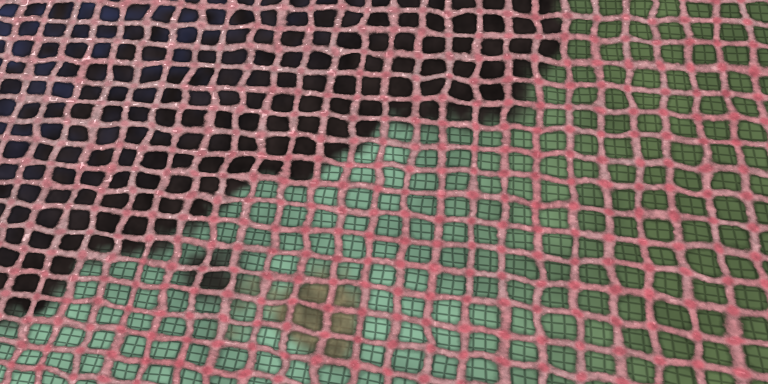
Write a WebGL 1 fragment shader that draws this texture.

```glsl
precision highp float;
// A knotted pink net seen at a slant over a fine green mesh and a dark hollow.
// A quadratic warp gives the receding grid; noise bends and frays the threads,
// stains the backing and roughens the boundary of the hollow.
uniform vec2 u_resolution;

const vec3 PINK = vec3(0.75, 0.47, 0.49);
const vec3 PALE_PINK = vec3(0.73, 0.60, 0.60);
const vec3 KNOT_RED = vec3(0.75, 0.33, 0.38);
const vec3 THREAD_SHADE = vec3(0.46, 0.34, 0.33);
const vec3 TEAL = vec3(0.50, 0.65, 0.55);
const vec3 OLIVE = vec3(0.35, 0.42, 0.28);
const vec3 HOLLOW = vec3(0.14, 0.115, 0.11);
const vec3 BLUE_HAZE = vec3(0.22, 0.26, 0.43);
const vec3 DEBRIS = vec3(0.46, 0.41, 0.31);
const float THREAD_HALF = 0.125;   // in net cells
const float MESH_HALF = 0.085;     // in mesh cells
const float MESH_PER_CELL = 2.9;
const float WOBBLE = 0.13;

float hash(vec2 p) {
  vec3 q = fract(p.xyx * vec3(0.1031, 0.1030, 0.0973));
  q += dot(q, q.yzx + 33.33);
  return fract((q.x + q.y) * q.z);
}

float noise(vec2 p) {
  vec2 i = floor(p), f = fract(p);
  f = f * f * (3.0 - 2.0 * f);
  return mix(mix(hash(i), hash(i + vec2(1.0, 0.0)), f.x),
             mix(hash(i + vec2(0.0, 1.0)), hash(i + 1.0), f.x), f.y);
}

float fbm(vec2 p) {
  float sum = 0.0, gain = 0.5;
  for (int i = 0; i < 4; i++) {
    sum += gain * noise(p);
    p = p * 2.03 + 17.3;
    gain *= 0.5;
  }
  return sum / 0.9375;
}

// Canvas point (y downward) to net cells: columns fan out, rows widen below.
vec2 netCoord(vec2 p) {
  float u = p.x * (15.3 - 0.7 * p.x - 3.6 * p.y) + 4.9 * p.y;
  float v = p.y * (20.3 - 2.5 * p.y - 1.8 * p.x) - 0.5 * p.x;
  return vec2(u, v);
}

vec2 lineDistance(vec2 g) {
  return abs(fract(g + 0.5) - 0.5);
}

float smoothMin(float a, float b, float k) {
  float h = max(k - abs(a - b), 0.0) / k;
  return min(a, b) - h * h * k * 0.25;
}

// Amount of dark hollow, up and to the left.
float hollowMask(vec2 p) {
  float rough = fbm(p * 9.0) - 0.5;
  float border = 0.87 - 0.66 * p.x + 0.165 * p.x * p.x;
  float below = smoothstep(-0.045, 0.045, border - p.y + 0.23 * rough);
  float side = 1.0 - smoothstep(1.37, 1.47, p.x + 0.16 * rough + 0.35 * (p.y - 0.2));
  float patchDist = length((p - vec2(0.55, 0.73)) * vec2(1.0, 1.1));
  float darkPatch = 1.0 - smoothstep(0.04, 0.13, patchDist + 0.13 * rough);
  return max(below * side, 0.85 * darkPatch);
}

vec3 backing(vec2 p, vec2 g, float aa) {
  float stain = fbm(p * 7.0 + 4.0);
  float toRight = smoothstep(0.95, 1.75, p.x + 0.25 * (0.5 - p.y));
  vec3 col = mix(TEAL, OLIVE, toRight) * (0.78 + 0.44 * stain);

  // Fine mesh, slightly out of step with the net
  vec2 m = g * MESH_PER_CELL + 0.35 * vec2(noise(g * 0.8), noise(g * 0.8 + 31.0));
  vec2 d = lineDistance(m);
  float mesh = 1.0 - smoothstep(-aa, aa, (min(d.x, d.y) - MESH_HALF) / MESH_PER_CELL);
  col *= 1.0 - mesh * mix(0.42, 0.30, toRight);

  // Crumbled debris near the lower centre
  float lump = length((p - vec2(0.81, 0.82)) * vec2(0.75, 1.1));
  float debris = 1.0 - smoothstep(0.07, 0.16, lump + 0.18 * (stain - 0.5));
  col = mix(col, DEBRIS * (0.45 + 1.1 * fbm(p * 24.0)), 0.85 * debris);

  // Hollow with dim brown flecks and a cold haze at the upper left
  vec3 dark = HOLLOW * (0.55 + 0.9 * fbm(p * 20.0));
  float haze = (1.0 - smoothstep(0.0, 0.85, p.x * 0.6 + p.y)) * noise(g * 1.6);
  dark = mix(dark, BLUE_HAZE, 0.75 * haze);
  return mix(col, dark, hollowMask(p));
}

void main() {
  vec2 p = gl_FragCoord.xy / u_resolution.y;
  p.y = 1.0 - p.y;
  float aa = 14.0 / u_resolution.y;
  vec2 g = netCoord(p);

  // Bent threads with rounded crossings and frayed rims
  vec2 bend = vec2(noise(g * 1.3), noise(g * 1.3 + 57.0)) - 0.5;
  vec2 d = lineDistance(g + 2.0 * WOBBLE * bend);
  float fray = fbm(g * 7.0);
  float upperLeft = 1.0 - smoothstep(0.2, 1.3, p.x * 0.55 + p.y);
  float halfWidth = THREAD_HALF + 0.02 * upperLeft + 0.07 * (fray - 0.5);
  float dist = smoothMin(d.x, d.y, 0.17) - halfWidth;
  float thread = 1.0 - smoothstep(-aa, aa, dist);

  // Soft contact shadow beneath the net
  vec3 col = backing(p, g, aa);
  col *= 1.0 - 0.28 * (1.0 - smoothstep(0.0, 0.13, dist));

  // Fibre shading: dim rims, pale worn stretches, redder knots
  float wear = fbm(g * 0.7 + 9.0);
  float pale = clamp(0.45 + 1.2 * (wear - 0.5) + 0.35 * upperLeft, 0.0, 1.0);
  float knot = 1.0 - smoothstep(0.07, 0.23, length(d));
  vec3 fibre = mix(PINK, PALE_PINK, pale);
  fibre = mix(fibre, KNOT_RED, knot * (0.7 - 0.45 * upperLeft));
  float body = smoothstep(-0.01, 0.10, -dist);
  fibre = mix(THREAD_SHADE, fibre, 0.25 + 0.75 * body) * (0.80 + 0.40 * fray);
  float glint = smoothstep(0.80, 0.95, noise(g * 8.0 + 3.0)) * body;
  fibre += glint * (0.08 + 0.22 * upperLeft);

  gl_FragColor = vec4(mix(col, fibre, thread), 1.0);
}
```
